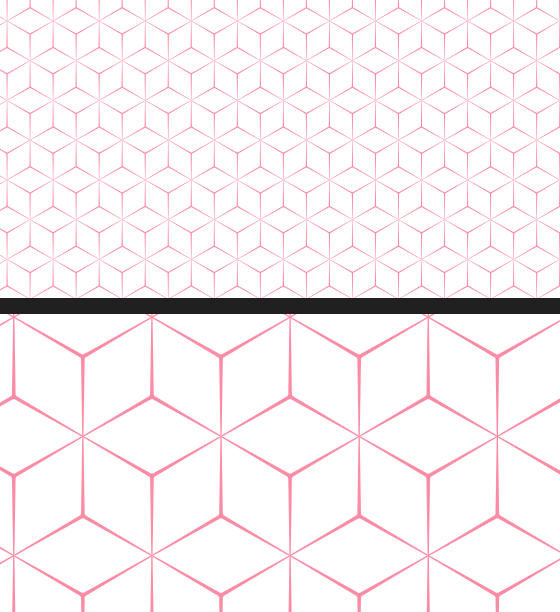
Top: the whole. Bottom: its middle third, enlarged.
Write a Shadertoy shader that draws this pattern.

```glsl
#define COLUMNS 12.16
#define ROW_STRETCH 1.0035
#define HUB_ORIGIN vec2(5.653, 3.428)
#define HUB_HALF_WIDTH 0.0045
#define NODE_HALF_WIDTH 0.0135
#define NODE_RADIUS 0.019
#define INK vec3(0.99, 0.55, 0.65)
#define PAPER vec3(1.0)

const float SQRT3 = 1.7320508;

// Offset from the nearest hub of a triangular lattice with unit spacing
vec2 nearestHub(vec2 p) {
    vec2 cell = vec2(1.0, SQRT3);
    vec2 a = p - cell * floor(p / cell + 0.5);
    vec2 b = p - cell * (floor(p / cell) + 0.5);
    return dot(a, a) < dot(b, b) ? a : b;
}

// Fold the six spokes onto one: x runs along it, y is the distance from its axis
vec2 foldSpokes(vec2 q) {
    q = abs(q);
    vec2 mirror = vec2(0.5 * SQRT3, -0.5);
    q -= 2.0 * min(dot(q, mirror), 0.0) * mirror;
    return vec2(dot(q, vec2(0.5 * SQRT3, 0.5)),
                abs(dot(q, vec2(0.5, -0.5 * SQRT3))));
}

// Share of a pixel covered by a band, also for bands thinner than the pixel
float bandCoverage(float dist, float halfWidth, float pixel) {
    float outer = clamp((halfWidth - dist) / pixel + 0.5, 0.0, 1.0);
    float inner = clamp((-halfWidth - dist) / pixel + 0.5, 0.0, 1.0);
    return outer - inner;
}

void mainImage(out vec4 fragColor, in vec2 fragCoord) {
    float pixel = COLUMNS / iResolution.x;
    vec2 p = fragCoord * pixel - HUB_ORIGIN;
    p.y *= ROW_STRETCH;

    // Spokes taper from the three-way nodes to the six-way hubs
    vec2 spoke = foldSpokes(nearestHub(p));
    float along = clamp(spoke.x * SQRT3, 0.0, 1.0);
    float halfWidth = mix(HUB_HALF_WIDTH, NODE_HALF_WIDTH, along);
    float ink = bandCoverage(spoke.y, halfWidth, pixel);

    // Small rounded joints at the three-way nodes
    float joint = length(spoke - vec2(1.0 / SQRT3, 0.0)) - NODE_RADIUS;
    ink = max(ink, clamp(0.5 - joint / pixel, 0.0, 1.0));

    fragColor = vec4(mix(PAPER, INK, ink), 1.0);
}
```
